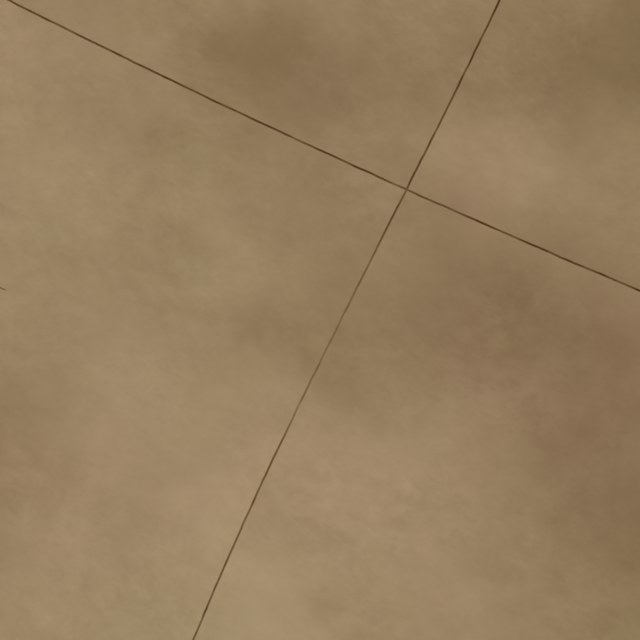
A three.js fragment shader for this texture:

```glsl
varying vec2 vUv;

const vec2 CORNER = vec2(0.635, 0.704);
const float TILT = 0.4264;
const float TILE_SIZE = 1.3;
const vec3 UMBER = vec3(0.465, 0.375, 0.264);
const vec3 SAND = vec3(0.645, 0.555, 0.430);
const vec3 GROUT = vec3(0.30, 0.21, 0.11);

float hash(vec2 p) {
  vec3 q = fract(p.xyx * vec3(0.1031, 0.1030, 0.0973));
  q += dot(q, q.yzx + 33.33);
  return fract((q.x + q.y) * q.z);
}

float noise(vec2 p) {
  vec2 cell = floor(p);
  vec2 f = fract(p);
  f = f * f * (3.0 - 2.0 * f);
  float low = mix(hash(cell), hash(cell + vec2(1.0, 0.0)), f.x);
  float high = mix(hash(cell + vec2(0.0, 1.0)), hash(cell + 1.0), f.x);
  return mix(low, high, f.y);
}

// Layered noise centred on zero
float fbm(vec2 p) {
  float sum = 0.0;
  float gain = 0.5;
  for (int i = 0; i < 5; i++) {
    sum += gain * (noise(p) - 0.5);
    p = mat2(0.8, 0.6, -0.6, 0.8) * p * 2.03 + 17.3;
    gain *= 0.5;
  }
  return sum;
}

float blob(vec2 p, vec2 centre, vec2 radius) {
  vec2 d = (p - centre) / radius;
  return exp(-dot(d, d));
}

float segmentDistance(vec2 p, vec2 a, vec2 b) {
  vec2 along = b - a;
  float t = clamp(dot(p - a, along) / dot(along, along), 0.0, 1.0);
  return length(p - a - along * t);
}

float stroke(float d, float halfWidth) {
  return 1.0 - smoothstep(0.0, halfWidth * 2.0, d);
}

// Tile axes with a slight bow in both joints
vec2 tileSpace(vec2 uv) {
  vec2 p = uv - CORNER;
  float c = cos(TILT);
  float s = sin(TILT);
  vec2 q = vec2(c * p.x - s * p.y, s * p.x + c * p.y);
  float bow = q.y * (0.040 - 0.0086 * q.y - 0.052 * q.y * q.y);
  return q - vec2(bow, 0.0047 * q.x + 0.0324 * q.x * q.x);
}

float jointDistance(float x, float size) {
  return abs(fract(x / size + 0.5) - 0.5) * size;
}

// Broad light and dark areas of the glaze
float broadTone(vec2 p) {
  float tone = 0.71;
  tone += 0.26 * blob(p, vec2(0.40, 0.14), vec2(0.34, 0.26));
  tone += 0.14 * blob(p, vec2(0.10, 0.68), vec2(0.26, 0.26));
  tone += 0.14 * blob(p, vec2(0.84, 0.75), vec2(0.17, 0.09));
  tone -= 0.36 * blob(p, vec2(0.46, 0.87), vec2(0.24, 0.12));
  tone -= 0.50 * blob(p, vec2(0.97, 0.91), vec2(0.22, 0.12));
  tone -= 0.32 * blob(p, vec2(0.75, 0.51), vec2(0.28, 0.15));
  tone -= 0.36 * blob(p, vec2(0.98, 0.23), vec2(0.17, 0.25));
  tone -= 0.14 * blob(p, vec2(0.02, 0.30), vec2(0.17, 0.15));
  return tone;
}

// Small smudges and a diagonal stain
float smudges(vec2 p) {
  float stain = segmentDistance(p, vec2(0.40, 0.49), vec2(0.57, 0.36)) / 0.04;
  float mark = 0.20 * exp(-stain * stain);
  mark += 0.18 * blob(p, vec2(0.25, 0.615), vec2(0.06, 0.035));
  mark += 0.18 * blob(p, vec2(0.50, 0.06), vec2(0.06, 0.035));
  mark += 0.16 * blob(p, vec2(0.36, 0.91), vec2(0.05, 0.04));
  return mark;
}

// Fibrous mottling that comes and goes across the tile
float grain(vec2 q) {
  float patches = 0.7 + 1.2 * fbm(q * 9.0 + 5.0);
  float mottle = 0.26 * fbm(q * vec2(38.0, 54.0) + 70.0);
  float flecks = 0.20 * fbm(q * vec2(105.0, 150.0) + 31.0);
  return patches * (mottle + flecks);
}

vec3 glaze(vec2 uv, vec2 q) {
  vec2 warped = uv + 0.10 * vec2(fbm(uv * 9.0), fbm(uv * 9.0 + 40.0));
  vec2 tile = floor(q / TILE_SIZE);
  float tone = broadTone(warped) - smudges(warped);
  tone += 0.40 * fbm(q * vec2(7.5, 9.0) + tile * 9.0) + grain(q);
  vec3 colour = mix(UMBER, SAND, clamp(tone, 0.0, 1.1));
  float hue = fbm(uv * 4.0 + 23.0) + 0.35 * blob(uv, vec2(0.78, 0.24), vec2(0.16));
  return colour + hue * vec3(0.016, -0.010, 0.016);
}

void main() {
  vec2 q = tileSpace(vUv);
  vec3 colour = glaze(vUv, q);

  // Thin joints with a ragged edge and uneven grout
  vec2 ragged = q + 0.0016 * vec2(fbm(q * 45.0), fbm(q * 45.0 + 12.0));
  float wear = 0.82 + 0.75 * fbm(q * 48.0);
  float fade = 1.0 - 0.45 * blob(q, vec2(0.0, -0.27), vec2(0.3, 0.18));
  fade *= 0.84 + 0.16 * smoothstep(-0.3, 0.1, q.y);
  float across = stroke(jointDistance(ragged.y, TILE_SIZE), 0.0015);
  float upright = stroke(jointDistance(ragged.x, TILE_SIZE), 0.0015) * fade;
  float nick = stroke(segmentDistance(vUv, vec2(-0.02, 0.56), vec2(0.008, 0.547)), 0.001);

  float grout = clamp(max(across, upright) * wear, 0.0, 1.0);
  colour = mix(colour, GROUT, max(grout, 0.5 * nick));
  gl_FragColor = vec4(colour, 1.0);
}
```
